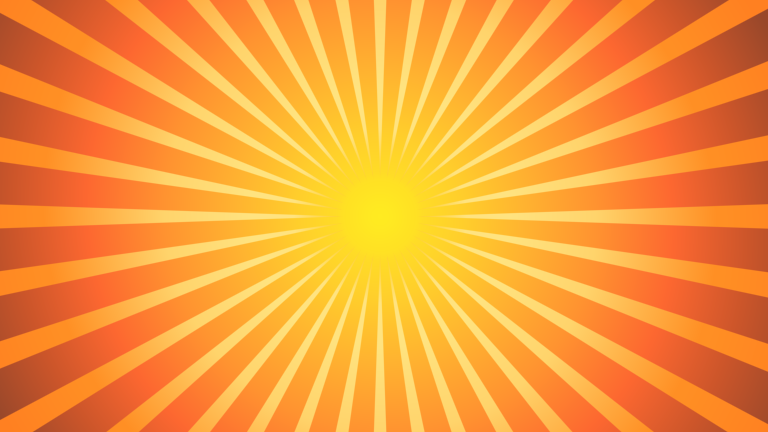
Reproduce this background procedurally as a Shadertoy shader.

```glsl
const float TAU = 6.2831853;

const vec3 YELLOW = vec3(1.0, 0.92, 0.13);
const vec3 GOLD = vec3(1.0, 0.81, 0.17);
const vec3 AMBER = vec3(1.0, 0.69, 0.19);
const vec3 ORANGE = vec3(1.0, 0.575, 0.19);
const vec3 VERMILION = vec3(0.99, 0.405, 0.19);
const vec3 RUST = vec3(0.80, 0.335, 0.165);
const vec3 BROWN = vec3(0.60, 0.28, 0.165);
const vec3 CREAM = vec3(1.0, 0.89, 0.50);
const vec3 TANGERINE = vec3(1.0, 0.56, 0.14);

// Linear blend from one colour to the next between two radii
vec3 blendStop(vec3 base, vec3 next, float start, float end, float radius) {
    return mix(base, next, clamp((radius - start) / (end - start), 0.0, 1.0));
}

vec3 skyColor(float radius) {
    vec3 color = blendStop(YELLOW, GOLD, 0.0, 0.19, radius);
    color = blendStop(color, AMBER, 0.19, 0.35, radius);
    color = blendStop(color, ORANGE, 0.35, 0.50, radius);
    color = blendStop(color, VERMILION, 0.50, 0.68, radius);
    color = blendStop(color, RUST, 0.68, 0.85, radius);
    return blendStop(color, BROWN, 0.85, 1.02, radius);
}

vec3 rayColor(float radius) {
    vec3 color = blendStop(GOLD, CREAM, 0.09, 0.20, radius);
    color = blendStop(color, vec3(1.0, 0.83, 0.42), 0.30, 0.50, radius);
    color = blendStop(color, TANGERINE, 0.50, 0.78, radius);
    return blendStop(color, vec3(1.0, 0.50, 0.13), 0.80, 1.02, radius);
}

// Coverage of evenly spaced wedges that widen from a point at the inner radius
float rayMask(vec2 p, float count, float innerRadius, float slope, float pixel) {
    float sector = TAU / count;
    float angle = mod(atan(p.y, p.x) + 0.5 * sector, sector) - 0.5 * sector;
    vec2 local = length(p) * vec2(cos(angle), sin(angle));
    float edge = abs(local.y) - slope * (local.x - innerRadius);
    return 1.0 - smoothstep(-pixel, pixel, edge);
}

void mainImage(out vec4 fragColor, in vec2 fragCoord) {
    float pixel = 1.0 / iResolution.y;
    vec2 p = (fragCoord - 0.5 * iResolution.xy) * pixel - vec2(-0.009, -0.001);
    float radius = length(p);

    // Glow, slightly darker along the rising diagonal
    float shade = radius + 0.06 * p.x * p.y;
    vec3 color = skyColor(shade);

    // Rays
    float rays = rayMask(p, 36.0, 0.088, 0.035, 0.8 * pixel);
    color = mix(color, rayColor(shade), rays);

    // Sun disc
    float disc = 1.0 - smoothstep(0.082, 0.102, radius);
    vec3 sun = mix(YELLOW, vec3(1.0, 0.88, 0.14), smoothstep(0.0, 0.1, radius));
    color = mix(color, sun, disc);

    fragColor = vec4(color, 1.0);
}
```
